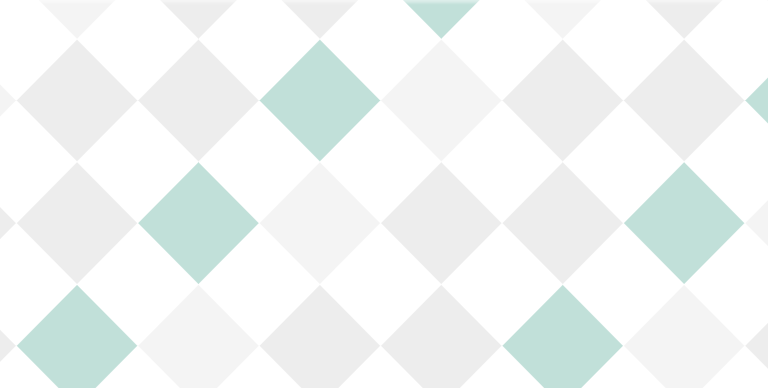
Give the GLSL for this pattern, as a Shadertoy shader.

```glsl
// Harlequin grid of touching diamonds in mint and two greys, cycling diagonally on white.

const vec2  PITCH       = vec2(0.1581, 0.3161);  // diamond spacing, fraction of canvas
const vec2  FIRST       = vec2(0.1003, 0.1088);  // centre of the lower left diamond
const float HALF_SIZE   = 0.4965;                // half diagonal, fraction of the pitch
const float CYCLE       = 4.0;                   // colours repeat after this many columns
const float FADE_HEIGHT = 0.014;                 // pale band along the top edge
const float FADE_AMOUNT = 0.45;

const vec3 WHITE = vec3(1.0);
const vec3 MINT  = vec3(0.757, 0.878, 0.851);
const vec3 PALE  = vec3(0.957);
const vec3 GREY  = vec3(0.929);

// Signed distance to a diamond, measured along its diagonals
float diamond(vec2 p, float halfSize) {
    return abs(p.x) + abs(p.y) - halfSize;
}

// One mint, one pale, then two grey; each row up shifts one column right
vec3 diamondColor(vec2 cell) {
    float phase = mod(cell.x - cell.y + 0.5, CYCLE);
    return phase < 1.0 ? MINT : phase < 2.0 ? PALE : GREY;
}

void mainImage(out vec4 fragColor, in vec2 fragCoord) {
    vec2 uv = fragCoord / iResolution.xy;

    // Split into cells centred on the diamonds
    vec2 grid = (uv - FIRST) / PITCH;
    vec2 cell = floor(grid + 0.5);
    vec2 local = grid - cell;

    // Smooth the outline over about one pixel
    float pixel = 1.0 / (PITCH.y * iResolution.y);
    float cover = 1.0 - smoothstep(-pixel, pixel, diamond(local, HALF_SIZE));

    // Soften the tint towards the top edge
    cover *= 1.0 - FADE_AMOUNT * smoothstep(1.0 - FADE_HEIGHT, 1.0, uv.y);

    fragColor = vec4(mix(WHITE, diamondColor(cell), cover), 1.0);
}
```
